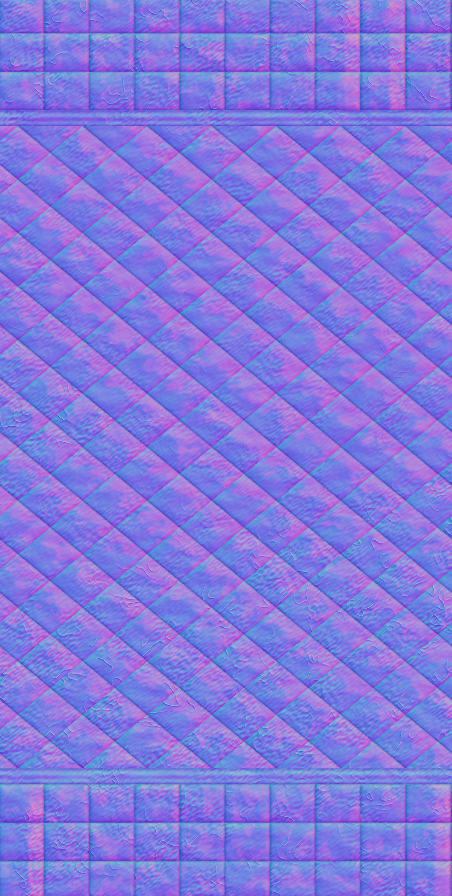
Give the GLSL for this texture map, as a Shadertoy shader.

```glsl
// Tangent-space normal map of a quilted wall: a field of pillowed diamonds between
// two mouldings, with three rows of square tiles above and below.
// Each part returns a surface slope and a seam depth, encoded as a normal colour.

const float ASPECT = 0.504;          // width of the sheet for a height of one
const float FIELD_TOP = 0.8594;
const float FIELD_BOTTOM = 0.1426;
const float UPPER_TILES = 0.8770;    // foot of the upper square tiles
const float LOWER_TILES = 0.1250;    // head of the lower square tiles
const vec2 DIAMONDS = vec2(7.0, 12.0);
const float DIAMOND_SHIFT = 0.040;
const float COLUMNS = 10.0;
const float ROW_HEIGHT = 0.0430;
const float SEAM_RISE = 0.55;        // steepness beside the seams
const vec3 SEAM_TINT = vec3(0.80, 0.82, 0.93);
const float SHADY_LEAN = -0.10;      // sideways slope of the blue half of a diamond
const float SUNNY_LEAN = 0.31;       // sideways slope of the pink half
const float BLOTCH_SCALE = 46.0;
const float CREASE_SCALE = 75.0;
const float GRAIN_SCALE = 260.0;
const vec3 LEVELS = vec3(1.03, 0.955, 0.895);

vec2 hash2(vec2 p) {
    vec3 q = fract(vec3(p.xyx) * vec3(0.1031, 0.1030, 0.0973));
    q += dot(q, q.yzx + 33.33);
    return fract((q.xx + q.yz) * q.zy);
}

vec2 latticeGradient(vec2 cell) {
    float angle = 6.2832 * hash2(cell).x;
    return vec2(cos(angle), sin(angle));
}

float gradientNoise(vec2 p) {
    vec2 i = floor(p), f = fract(p);
    vec2 s = f * f * f * (f * (f * 6.0 - 15.0) + 10.0);
    vec2 e = vec2(0.0, 1.0);
    float low = mix(dot(latticeGradient(i), f),
                    dot(latticeGradient(i + e.yx), f - e.yx), s.x);
    float high = mix(dot(latticeGradient(i + e.xy), f - e.xy),
                     dot(latticeGradient(i + e.yy), f - e.yy), s.x);
    return mix(low, high, s.y);
}

// Leather surface: soft blotches, sparse sharp creases and patches of fine grain
float leather(vec2 p, float rough) {
    float blotch = gradientNoise(p * BLOTCH_SCALE * vec2(0.8, 1.3)) / BLOTCH_SCALE;
    float bend = gradientNoise(p * 33.0);
    float ridge = abs(gradientNoise(p * CREASE_SCALE + 1.2 * bend));
    float crease = exp(-13.0 * ridge) * smoothstep(0.0, 0.35, bend) / CREASE_SCALE;
    vec2 slant = mat2(0.8, -0.6, 0.6, 0.8) * p * vec2(1.0, 1.0);
    float grain = gradientNoise(slant * GRAIN_SCALE * vec2(0.6, 1.2)) / GRAIN_SCALE;
    float patches = 0.6 + 1.2 * smoothstep(-0.2, 0.35, gradientNoise(p * 24.0 + 9.0));
    return 0.08 * blotch + 0.045 * rough * crease + (0.08 + 0.06 * rough) * patches * grain;
}

vec2 leatherSlope(vec2 p, float rough) {
    vec2 e = vec2(0.0008, 0.0);
    float h = leather(p, rough);
    return (h - vec2(leather(p + e.xy, rough), leather(p + e.yx, rough))) / e.x;
}

// Slope that falls away at both ends of a cell, flat on the seam itself
float bevel(float f, float width, float blur) {
    float sides = exp((f - 1.0) / width) - exp(-f / width);
    return sides * smoothstep(0.0, blur, min(f, 1.0 - f));
}

float seam(float f, float width) {
    return exp(-pow(min(f, 1.0 - f) / width, 2.0));
}

vec3 diamonds(vec2 uv, vec2 p, float pixel) {
    vec2 g = vec2(uv.x - DIAMOND_SHIFT, (FIELD_TOP - uv.y) / (FIELD_TOP - FIELD_BOTTOM)) * DIAMONDS;
    vec2 lattice = vec2(g.x + g.y, g.x - g.y);
    vec2 id = floor(lattice), f = fract(lattice);
    vec2 centre = vec2(id.x + id.y + 1.0, id.x - id.y) * 0.5;
    vec2 skin = p + hash2(id + 40.0) * 3.0;
    // Worn diamonds: the lower right wedge and a patch at the left edge
    float worn = smoothstep(7.0, 8.6, centre.y + 0.35 * (centre.x - 3.5));
    worn = max(worn, 1.0 - smoothstep(0.9, 1.5, length(centre - vec2(0.2, 5.6))));
    // The pink half meets the blue half along a ragged line
    float ragged = f.y + 0.5 * gradientNoise(skin * vec2(38.0, 70.0))
                 + 0.32 * gradientNoise(skin * vec2(95.0, 150.0));
    float sunny = smoothstep(0.44, 0.78, ragged);
    float shade = 1.0 - smoothstep(0.05, 0.28, f.y);
    vec2 slope = vec2(mix(SHADY_LEAN, SUNNY_LEAN, sunny), -0.01);
    slope += shade * vec2(-0.07, -0.01) + vec2(0.02, -0.03) * (2.0 * f.x - 1.0);
    // Rising seams part magenta from teal, falling seams sink into a blue groove
    float blur = 18.0 * pixel;
    slope += SEAM_RISE * bevel(f.x, 0.05, blur) * vec2(0.8, -0.9);
    slope += SEAM_RISE * bevel(f.y, 0.035, blur) * vec2(0.5, 0.5);
    slope += worn * vec2(-0.04, 0.05) + leatherSlope(skin, 0.4 + 0.8 * worn);
    float width = max(0.03, blur);
    return vec3(slope, max(0.25 * seam(f.x, width), seam(f.y, width)));
}

vec3 squares(vec2 uv, vec2 p, float pixel, bool upper) {
    float base = upper ? UPPER_TILES : LOWER_TILES;
    vec2 g = vec2(uv.x * COLUMNS + 0.03, (uv.y - base) / ROW_HEIGHT);
    vec2 id = floor(g), f = fract(g);
    vec2 skin = p + hash2(id + 90.0) * 3.0;
    vec2 blur = pixel * vec2(COLUMNS / ASPECT, 1.0 / ROW_HEIGHT);
    vec2 slope = vec2(0.6, 0.45) * vec2(bevel(f.x, 0.06, blur.x), bevel(f.y, 0.07, blur.y));
    slope.y += 0.20 * smoothstep(0.55, 0.95, f.y) - 0.10 * smoothstep(0.4, 0.0, f.y) - 0.02;
    float blotch = gradientNoise(skin * vec2(60.0, 45.0)) + 0.4 * gradientNoise(skin * 130.0);
    slope.x += 0.28 * smoothstep(0.02, 0.3, blotch) - 0.09;
    // A few columns lean to the right
    bool leaning = upper ? (id.x == 7.0 || id.x == 8.0) : (id.x == 0.0 || id.x >= 9.0);
    if (leaning) slope.x += 0.36 * smoothstep(0.6, 0.72, f.x) - 0.04;
    vec2 width = max(vec2(0.035), blur);
    float depth = max(seam(f.x, width.x), seam(f.y, width.y));
    return vec3(slope + leatherSlope(skin, 1.0), depth);
}

vec3 moulding(vec2 p, float t) {
    float ribs = 0.20 * sin(t * 12.566 - 0.7) + 0.16 * (2.0 * t - 1.0);
    float ends = seam(clamp(t, 0.0, 1.0), 0.12);
    return vec3(vec2(-0.05, ribs + 0.03) + leatherSlope(p, 0.8), ends);
}

void mainImage(out vec4 fragColor, in vec2 fragCoord) {
    vec2 uv = fragCoord / iResolution.xy;
    vec2 p = uv * vec2(ASPECT, 1.0);
    float pixel = 1.0 / iResolution.y;

    // Stack the parts: field, mouldings, square tiles
    float topBand = (uv.y - FIELD_TOP) / (UPPER_TILES - FIELD_TOP);
    float lowBand = (uv.y - LOWER_TILES) / (FIELD_BOTTOM - LOWER_TILES);
    float edge = 0.5 * pixel;
    vec3 wall = diamonds(uv, p, pixel);
    wall = mix(wall, moulding(p, topBand), smoothstep(-edge, edge, uv.y - FIELD_TOP));
    wall = mix(wall, moulding(p, lowBand) + vec3(0.0, 0.12, 0.0), smoothstep(-edge, edge, FIELD_BOTTOM - uv.y));
    wall = mix(wall, squares(uv, p, pixel, true), smoothstep(-edge, edge, uv.y - UPPER_TILES));
    wall = mix(wall, squares(uv, p, pixel, false), smoothstep(-edge, edge, LOWER_TILES - uv.y));

    vec3 normal = normalize(vec3(wall.xy, 1.0));
    vec3 color = (0.5 + 0.5 * normal) * LEVELS * mix(vec3(1.0), SEAM_TINT, wall.z);
    fragColor = vec4(color, 1.0);
}
```
